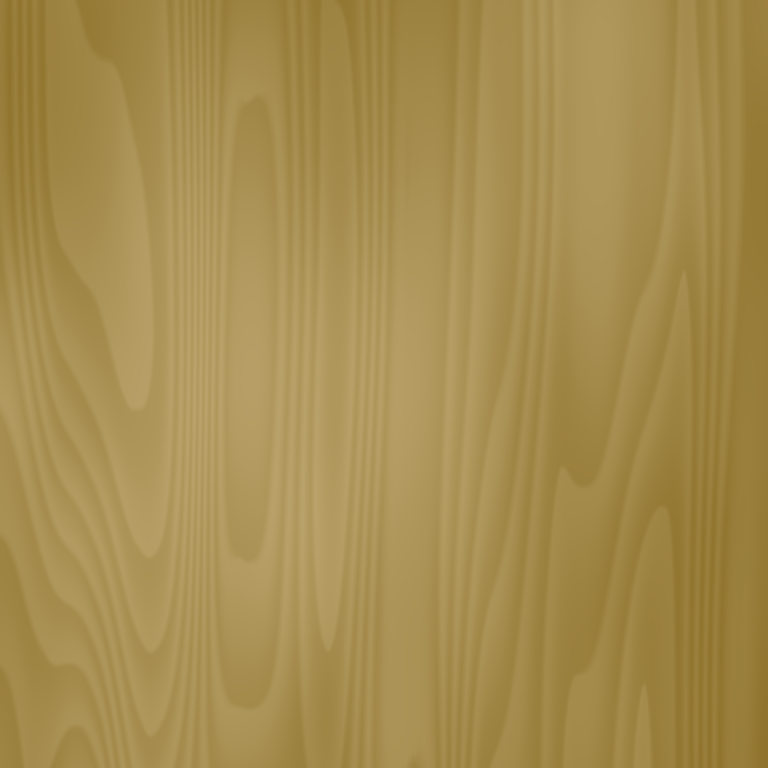
A Shadertoy shader for this texture:

```glsl
const vec3 DARK_WOOD = vec3(0.535, 0.425, 0.14);
const vec3 LIGHT_WOOD = vec3(0.745, 0.655, 0.445);
const vec2 GRAIN_SCALE = vec2(9.0, 0.85);    // tall, narrow growth rings
const vec2 WARP_SCALE = vec2(2.2, 1.1);
const vec2 CLOUD_SCALE = vec2(3.8, 2.3);
const vec2 FIBRE_SCALE = vec2(24.0, 2.0);
const vec2 GLOW_CENTER = vec2(0.43, 0.53);
const float WARP_AMOUNT = 0.35;
const float RING_COUNT = 10.0;
const float RING_EDGE = 0.008;               // softness in canvas units
const float RING_CONTRAST = 0.20;
const float CLOUD_CONTRAST = 0.66;
const float FIBRE_CONTRAST = 0.06;
const float GLOW_CONTRAST = 0.44;
const float GLOW_FALLOFF = 5.0;
const float GLOW_MEAN = 0.51;

float hash(vec2 p) {
    return fract(sin(dot(p, vec2(127.1, 311.7))) * 43758.5453);
}

// Value noise with a quintic fade, so the contours stay smooth
float noise(vec2 p) {
    vec2 cell = floor(p);
    vec2 f = fract(p);
    f = f * f * f * (f * (f * 6.0 - 15.0) + 10.0);
    float bottom = mix(hash(cell), hash(cell + vec2(1.0, 0.0)), f.x);
    float top = mix(hash(cell + vec2(0.0, 1.0)), hash(cell + vec2(1.0, 1.0)), f.x);
    return mix(bottom, top, f.y);
}

// Height field whose level lines are the growth rings
float grainHeight(vec2 uv) {
    vec2 p = uv * GRAIN_SCALE;
    p.x += WARP_AMOUNT * noise(uv * WARP_SCALE + 31.0);
    p.y += 0.6 * noise(vec2(uv.x * 4.0, 4.0));
    float height = noise(p + 7.0) + 0.22 * noise(p * vec2(1.7, 1.2) + 53.0);
    return height * RING_COUNT;
}

// Sawtooth bands: a slow rise, then a soft step back
float rings(vec2 uv) {
    float height = grainHeight(uv);
    float slope = length(vec2(dFdx(height), dFdy(height))) * iResolution.y;
    float edge = clamp(slope * RING_EDGE, 0.03, 0.5);
    float phase = fract(height);
    float band = min(phase / (1.0 - edge), (1.0 - phase) / edge);
    return smoothstep(-0.1, 1.1, band);
}

// Broad soft patches of lighter and darker wood
float clouds(vec2 uv) {
    vec2 p = uv * CLOUD_SCALE;
    return 0.72 * noise(p + 17.0) + 0.28 * noise(p * vec2(2.6, 1.7) + 71.0);
}

void mainImage(out vec4 fragColor, in vec2 fragCoord) {
    vec2 uv = fragCoord / iResolution.y;
    vec2 toCenter = fragCoord / iResolution.xy - GLOW_CENTER;
    float glow = exp(-GLOW_FALLOFF * dot(toCenter, toCenter));

    // Layer the grain and stains around the middle tone
    float shade = 0.5;
    shade += RING_CONTRAST * (rings(uv) - 0.5);
    shade += CLOUD_CONTRAST * (clouds(uv) - 0.5);
    shade += FIBRE_CONTRAST * (noise(uv * FIBRE_SCALE) - 0.5);
    shade += GLOW_CONTRAST * (glow - GLOW_MEAN);

    fragColor = vec4(mix(DARK_WOOD, LIGHT_WOOD, clamp(shade, 0.0, 1.0)), 1.0);
}
```
